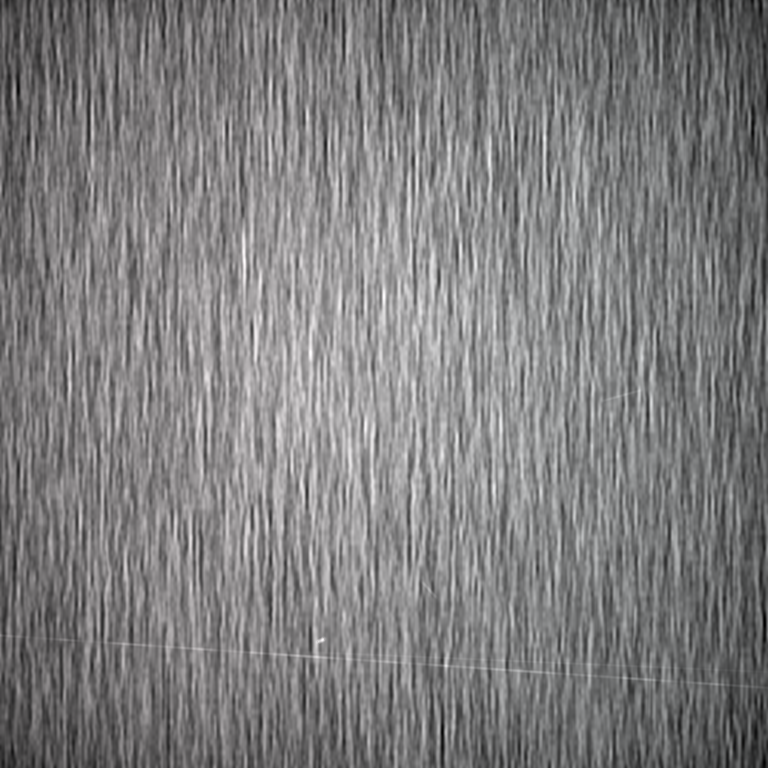
A Shadertoy shader for this texture:

```glsl
// Brushed steel plate: vertical grain under a soft central glow, with a few scratches.
// Grain is stretched value noise whose columns are shifted at random along the brushing;
// scratches are smoothed line-segment distances added on top.

const vec2 GLOW_CENTER = vec2(0.47, 0.52);
const vec3 WARM = vec3(1.012, 0.992, 0.998);
const vec3 COOL = vec3(0.992, 1.002, 1.006);

// Integer hash mapping a lattice cell to 0..1
float hash(vec2 cell) {
    uvec2 q = uvec2(ivec2(cell) + 4096);
    uint h = q.x * 1597334677u ^ q.y * 3812015801u;
    h = (h ^ (h >> 16)) * 2246822519u;
    h = (h ^ (h >> 13)) * 3266489917u;
    h ^= h >> 16;
    return float(h >> 8) / 16777216.0;
}

// Smooth one-dimensional noise inside a single column
float columnNoise(float column, float y, float seed) {
    y += hash(vec2(column, seed)) * 17.0;
    float row = floor(y);
    float a = hash(vec2(column + seed * 311.0, row));
    float b = hash(vec2(column + seed * 311.0, row + 1.0));
    return mix(a, b, smoothstep(0.0, 1.0, y - row));
}

// Brushed fibres, centred on zero
float fibres(vec2 p, vec2 density, float seed) {
    p *= density;
    float column = floor(p.x);
    float blend = smoothstep(0.0, 1.0, p.x - column);
    float left = columnNoise(column, p.y, seed);
    float right = columnNoise(column + 1.0, p.y, seed);
    return mix(left, right, blend) - 0.5;
}

// Fibres with their sideways average removed, leaving only thin streaks
float thinFibres(vec2 p, vec2 density, float seed) {
    vec2 side = vec2(1.0 / density.x, 0.0);
    float around = fibres(p - side, density, seed) + fibres(p + side, density, seed);
    return fibres(p, density, seed) - 0.3 * around;
}

float smoothNoise(vec2 p, float seed) {
    vec2 cell = floor(p), f = smoothstep(0.0, 1.0, p - cell);
    cell.x += seed * 97.0;
    float low = mix(hash(cell), hash(cell + vec2(1, 0)), f.x);
    float high = mix(hash(cell + vec2(0, 1)), hash(cell + vec2(1, 1)), f.x);
    return mix(low, high, f.y) - 0.5;
}

// Soft segment with tapering ends
float scratch(vec2 p, vec2 a, vec2 b, float width, float pixel) {
    vec2 pa = p - a, ba = b - a;
    float t = clamp(dot(pa, ba) / dot(ba, ba), 0.0, 1.0);
    float taper = 0.35 + 0.65 * sqrt(4.0 * t * (1.0 - t));
    return taper * (1.0 - smoothstep(0.0, width + pixel, length(pa - ba * t)));
}

// Wide glow, small bright core and darkened rim
float lighting(vec2 uv) {
    vec2 d = uv - GLOW_CENTER;
    float r2 = dot(d, d * vec2(1.0, 0.95));
    vec2 rim = min(uv, 1.0 - uv);
    float edge = exp(-rim.x * 28.0) + 0.8 * exp(-rim.y * 28.0);
    return 0.572 - 0.54 * r2 + 0.085 * exp(-r2 * 16.0) - 0.05 * edge;
}

float grain(vec2 uv) {
    float bend = 0.0012 * smoothNoise(uv * vec2(20.0, 12.0), 1.0);
    vec2 p = uv + vec2(bend, 0.0);
    float g = 0.25 * thinFibres(p, vec2(210.0, 24.0), 2.0);
    g += 0.18 * thinFibres(p, vec2(165.0, 13.0), 3.0);
    g += 0.20 * thinFibres(p, vec2(250.0, 55.0), 4.0);
    g += 0.06 * fibres(p, vec2(85.0, 8.0), 5.0);
    g += 0.09 * smoothNoise(uv * vec2(240.0, 150.0), 6.0);
    return g + 0.02 * smoothNoise(uv * vec2(9.0, 7.0), 7.0);
}

// Scattered bright hairlines along the brushing direction
float hairlines(vec2 uv, float pixel) {
    float sum = 0.0;
    for (int i = 0; i < 40; i++) {
        float id = float(i);
        vec2 start = vec2(hash(vec2(id, 51)), hash(vec2(id, 52)));
        float reach = mix(0.025, 0.09, hash(vec2(id, 53)));
        float lean = 0.004 * (hash(vec2(id, 54)) - 0.5);
        sum += scratch(uv, start, start + vec2(lean, reach), 0.0018, pixel);
    }
    return sum;
}

// The long shallow scratch and the individual nicks
float marks(vec2 uv, float pixel) {
    float wear = 0.55 + 0.9 * smoothNoise(uv * vec2(45.0, 1.0), 8.0);
    float m = 0.18 * wear * scratch(uv, vec2(-0.02, 0.174), vec2(1.05, 0.101), 0.0018, pixel);
    m += 0.04 * scratch(uv, vec2(0.40, 0.151), vec2(1.0, 0.125), 0.0014, pixel);
    m += 0.24 * scratch(uv, vec2(0.319, 0.60), vec2(0.317, 0.715), 0.0025, pixel);
    m += 0.17 * scratch(uv, vec2(0.078, 0.62), vec2(0.080, 0.75), 0.0025, pixel);
    m += 0.14 * scratch(uv, vec2(0.838, 0.48), vec2(0.835, 0.55), 0.0022, pixel);
    m += 0.08 * scratch(uv, vec2(0.785, 0.478), vec2(0.835, 0.492), 0.0018, pixel);
    m += 0.12 * scratch(uv, vec2(0.550, 0.242), vec2(0.568, 0.222), 0.0020, pixel);
    m += 0.40 * scratch(uv, vec2(0.414, 0.164), vec2(0.422, 0.168), 0.0030, pixel);
    return m;
}

void mainImage(out vec4 fragColor, in vec2 fragCoord) {
    vec2 uv = fragCoord / iResolution.xy;
    float pixel = 1.0 / iResolution.y;

    float light = lighting(uv);
    float contrast = mix(0.95, 1.2, smoothstep(0.25, 0.6, light));
    float value = light + contrast * grain(uv);
    value += 0.12 * hairlines(uv, pixel) + marks(uv, pixel);

    vec3 tint = mix(WARM, COOL, smoothstep(0.2, 0.85, uv.x));
    fragColor = vec4(clamp(value * tint, 0.0, 1.0), 1.0);
}
```
